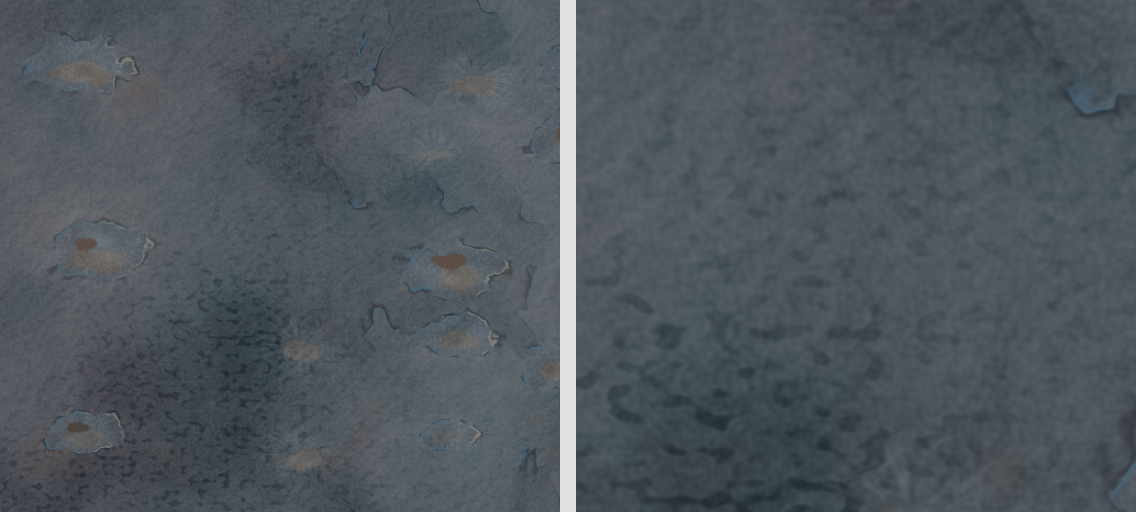
Left: the whole. Right: its middle third, enlarged.
Reproduce this texture procedurally as a WebGL 1 fragment shader.

```glsl
precision highp float;
// Weathered slate: cloudy blue-grey stone with fine grain and dark pitting,
// built from warped gradient noise. Oval mineral blooms with feathered halos,
// tan cores and thin rims are scattered on a jittered grid, denser to the right.
uniform vec2 u_resolution;

const vec3 SLATE_DARK = vec3(0.175, 0.205, 0.235);
const vec3 SLATE_MID = vec3(0.305, 0.335, 0.365);
const vec3 SLATE_PALE = vec3(0.425, 0.435, 0.445);
const vec3 TAN = vec3(0.45, 0.42, 0.385);
const vec3 RUST = vec3(0.40, 0.31, 0.26);
const vec3 UMBER = vec3(0.21, 0.19, 0.18);
const vec3 RIM_BLUE = vec3(0.25, 0.43, 0.54);
const vec3 RIM_PALE = vec3(0.58, 0.55, 0.50);

vec2 hash2(vec2 c) {
  vec3 q = fract(c.xyx * vec3(0.1031, 0.1030, 0.0973));
  q += dot(q, q.yzx + 33.33);
  return fract((q.xx + q.yz) * q.zy);
}

float corner(vec2 cell, vec2 offset) {
  float angle = 6.2832 * hash2(cell).x;
  return dot(vec2(cos(angle), sin(angle)), offset);
}

// Gradient noise, roughly -0.7 to 0.7
float noise(vec2 p) {
  vec2 i = floor(p), f = fract(p), e = vec2(1.0, 0.0);
  vec2 u = f * f * f * (f * (f * 6.0 - 15.0) + 10.0);
  float low = mix(corner(i, f), corner(i + e, f - e), u.x);
  float high = mix(corner(i + e.yx, f - e.yx), corner(i + 1.0, f - 1.0), u.x);
  return mix(low, high, u.y);
}

float fbm(vec2 p) {
  float sum = 0.0, gain = 1.0;
  for (int i = 0; i < 5; i++) {
    sum += gain * noise(p);
    p = mat2(1.6, 1.2, -1.2, 1.6) * p + 7.3;
    gain *= 0.5;
  }
  return sum;
}

float blob(vec2 p, vec2 centre, vec2 size) {
  vec2 d = (p - centre) / size;
  return exp(-dot(d, d));
}

vec3 slateRamp(float tone) {
  vec3 lower = mix(SLATE_DARK, SLATE_MID, clamp(tone * 2.0, -0.2, 1.0));
  return mix(lower, SLATE_PALE, clamp(tone * 2.0 - 1.0, 0.0, 1.2));
}

// One oval bloom: halo, body, core, optional hollow, and a broken rim
vec3 paintBloom(vec3 base, vec2 d, float radius, vec2 seed, float rough, float grain, float aa) {
  vec2 q = d * vec2(1.0, 1.75) / radius;
  float dist = length(q);
  if (dist > 1.9) return base;
  vec2 dir = q / max(dist, 0.001);
  float feather = noise(dir * 8.0 + vec2(dist * 0.9) + seed * 50.0);
  float edge = dist + 0.45 * rough + 0.06 * feather;
  float crisp = step(0.5, seed.x);
  float soft = aa / radius;

  float halo = 1.0 - smoothstep(0.5, 1.6, edge);
  vec3 color = base + halo * (0.03 + 0.09 * feather * smoothstep(0.2, 0.8, dist));
  float body = 1.0 - smoothstep(1.0 - soft, 1.0 + soft, edge);
  vec3 bodyColor = SLATE_MID + vec3(0.035, 0.04, 0.045) + 0.10 * rough + 0.05 * grain;
  color = mix(color, bodyColor, body * crisp * 0.7);

  float core = length((q - vec2(0.1, -0.28)) * vec2(1.5, 1.9)) + 0.8 * rough;
  float coreMask = 1.0 - smoothstep(0.55, 1.05, core);
  color = mix(color, TAN + 0.12 * rough + 0.05 * grain, coreMask * (0.3 + 0.5 * seed.y));
  float hollow = length((q - vec2(-0.1, 0.3)) * vec2(2.6, 3.4)) + 0.9 * rough;
  color = mix(color, mix(UMBER, RUST, seed.y), (1.0 - smoothstep(0.7, 0.95, hollow)) * step(0.7, seed.x) * 0.8);

  float broken = smoothstep(-0.15, 0.2, noise(dir * 2.5 + seed * 31.0));
  float shadow = exp(-pow((edge - 1.07) / 0.06, 2.0));
  float rim = exp(-pow((edge - 0.98) / max(0.025, soft), 2.0));
  vec3 rimColor = mix(RIM_BLUE, RIM_PALE, smoothstep(-0.3, 0.8, dir.x + 0.5 * feather));
  color *= 1.0 - 0.25 * shadow * broken * crisp;
  return mix(color, rimColor, rim * broken * crisp * 0.7);
}

vec3 scatterBlooms(vec3 color, vec2 p, float rough, float grain, float aa) {
  vec2 grid = vec2(4.0, 5.0);
  vec2 home = floor(p * grid);
  for (int y = -1; y <= 1; y++) {
    for (int x = -1; x <= 1; x++) {
      vec2 cell = home + vec2(float(x), float(y));
      vec2 place = hash2(cell + 17.0), seed = hash2(cell + 91.0);
      vec2 centre = (cell + 0.2 + 0.6 * place) / grid;
      float present = step(hash2(cell + 53.0).x, 0.35 + 0.4 * centre.x);
      float radius = mix(0.045, 0.105, seed.y);
      if (present > 0.5) color = paintBloom(color, p - centre, radius, seed, rough, grain, aa);
    }
  }
  return color;
}

void main() {
  vec2 p = gl_FragCoord.xy / u_resolution.y;
  float aa = 1.5 / u_resolution.y;
  vec2 warp = vec2(fbm(p * 3.0 + 4.0), fbm(p * 3.0 + 29.0));
  vec2 w = p + 0.12 * warp;

  // Broad light and dark regions
  float basin = blob(w, vec2(0.42, 0.36), vec2(0.22, 0.16)) + blob(w, vec2(0.25, 0.08), vec2(0.5, 0.14))
    + 0.7 * blob(w, vec2(0.62, 0.84), vec2(0.13, 0.22));
  float tone = 0.56 + 0.15 * blob(w, vec2(0.25, 0.62), vec2(0.3, 0.25)) - 0.30 * basin + 0.30 * fbm(w * 3.5 + 11.0);

  // Slanted brush texture, grain and pits
  vec2 slant = mat2(0.8, -0.6, 0.6, 0.8) * (p + 0.06 * warp);
  float grain = noise(p * 210.0) + 0.7 * noise(p * 110.0 + 5.0);
  tone += 0.13 * noise(slant * vec2(22.0, 85.0)) + 0.16 * grain;
  float pits = smoothstep(0.08, 0.4, noise(p * vec2(60.0, 90.0)) + 0.4 * noise(p * 28.0));
  tone -= pits * (0.06 + 0.22 * clamp(basin, 0.0, 1.0));
  vec3 color = slateRamp(tone);
  color += vec3(0.014, -0.003, -0.002) * (0.6 - p.x + 1.5 * warp.x);
  color = mix(color, RUST, 0.22 * smoothstep(0.3, 0.7, fbm(p * 5.0 + 63.0)));

  // Crust sheets with broken rims on the right
  float rough = fbm(p * 16.0 + 40.0);
  float sheet = fbm(w * 3.2 + 71.0) + 0.08 * rough + 0.5 * (p.x - 0.85);
  float right = smoothstep(0.5, 0.75, p.x);
  float broken = smoothstep(0.0, 0.3, noise(p * 9.0 + 3.0));
  color += 0.025 * right * smoothstep(-0.01, 0.01, sheet);
  color *= 1.0 - 0.28 * right * broken * exp(-pow((sheet + 0.025) / 0.025, 2.0));
  color = mix(color, RIM_BLUE, 0.6 * right * broken * exp(-pow((sheet - 0.005) / 0.009, 2.0)));

  color = scatterBlooms(color, p, rough, grain, aa);
  gl_FragColor = vec4(clamp(color, 0.0, 1.0), 1.0);
}
```
